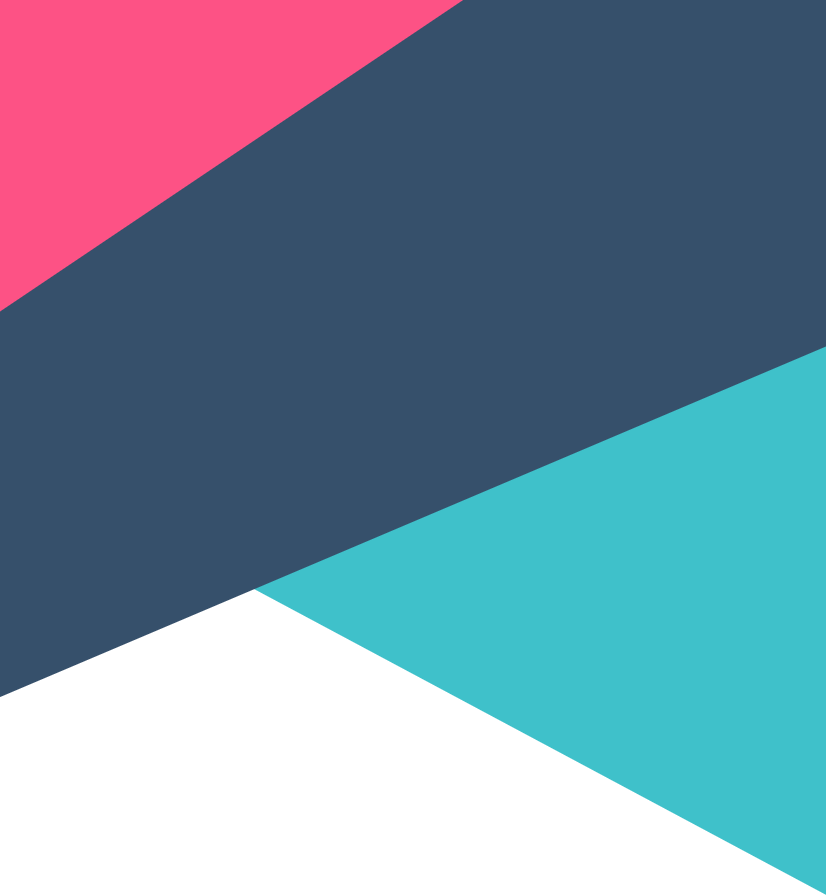
A Shadertoy shader for this background:

```glsl
// Flat diagonal panels: a slate band between a pink corner, a teal wedge and white.
#define SLATE vec3(0.212, 0.314, 0.420)
#define TEAL  vec3(0.247, 0.757, 0.792)
#define PINK  vec3(0.992, 0.322, 0.522)
#define WHITE vec3(1.0)

// Edge end points, as fractions of the canvas
#define PINK_LEFT   vec2(0.0, 0.6523)
#define PINK_TOP    vec2(0.5607, 1.0)
#define BAND_LEFT   vec2(0.0, 0.2220)
#define BAND_RIGHT  vec2(1.0, 0.6133)
#define WEDGE_TIP   vec2(0.3080, 0.3424)
#define WEDGE_RIGHT vec2(1.0, 0.0013)

// Smooth coverage of the area above the line through a and b
float above(vec2 p, vec2 a, vec2 b) {
    float slope = (b.y - a.y) / (b.x - a.x);
    float height = p.y - a.y - slope * (p.x - a.x);
    float pixelSpan = length(vec2(slope, 1.0) / iResolution.xy);
    return clamp(height / pixelSpan + 0.5, 0.0, 1.0);
}

void mainImage(out vec4 fragColor, in vec2 fragCoord) {
    vec2 p = fragCoord / iResolution.xy;

    // Layers from back to front
    vec3 color = mix(WHITE, TEAL, above(p, WEDGE_TIP, WEDGE_RIGHT));
    color = mix(color, SLATE, above(p, BAND_LEFT, BAND_RIGHT));
    color = mix(color, PINK, above(p, PINK_LEFT, PINK_TOP));

    fragColor = vec4(color, 1.0);
}
```
